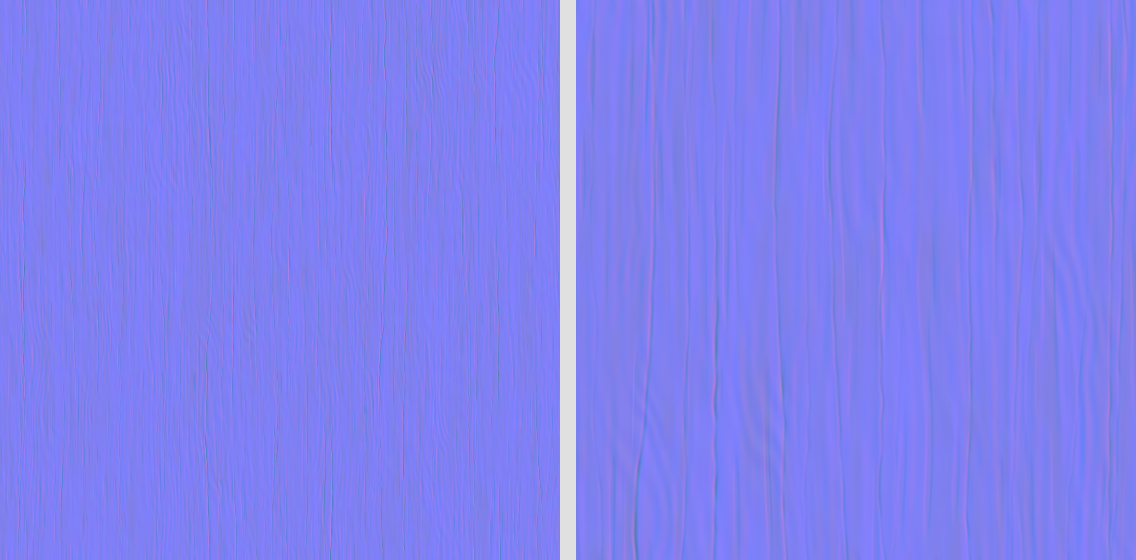
Left: the whole. Right: its middle third, enlarged.
Write a WebGL 1 fragment shader that draws this texture map.

```glsl
precision highp float;

// Tangent-space normal map of weathered wood with upright grain.
// A height field of fibres, pores, warped growth rings and long cracks is
// differenced into a tilt; unresolved fibre roughness shortens the blue axis.

uniform vec2 u_resolution;

const float SAMPLE_STEP = 0.0009;             // distance for slope differences
const vec2  FIBRE_FREQ  = vec2(250.0, 8.0);
const vec2  FLECK_FREQ  = vec2(190.0, 48.0);
const vec2  PORE_FREQ   = vec2(210.0, 16.0);
const float FIBRE_HEIGHT = 0.00026;
const float FLECK_HEIGHT = 0.00021;
const float PORE_DEPTH   = 0.00020;
const float RING_FREQ   = 92.0;
const float RING_HEIGHT = 0.000085;
const float CRACK_COUNT = 17.0;
const float CRACK_WIDTH = 0.00115;
const float CRACK_DEPTH = 0.00068;
const float HAIR_COUNT  = 52.0;
const float HAIR_WIDTH  = 0.0009;
const float HAIR_DEPTH  = 0.00030;
const float BASE_LOSS   = 0.006;              // blue lost everywhere
const float FIBRE_LOSS  = 0.145;              // blue lost in rough fibres
const float PORE_LOSS   = 0.035;
const float CRACK_LOSS  = 0.20;
const float HAIR_LOSS   = 0.10;
const float TAU = 6.2831853;

float hash(vec2 p) {
  vec3 q = fract(p.xyx * 0.1031);
  q += dot(q, q.yzx + 33.33);
  return fract((q.x + q.y) * q.z);
}

float noise(vec2 p) {
  vec2 i = floor(p);
  vec2 f = fract(p);
  f = f * f * (3.0 - 2.0 * f);
  float low  = mix(hash(i), hash(i + vec2(1.0, 0.0)), f.x);
  float high = mix(hash(i + vec2(0.0, 1.0)), hash(i + vec2(1.0, 1.0)), f.x);
  return mix(low, high, f.y);
}

// Wandering upright cracks, one per column; returns 0 (none) to 1 (deepest).
float cracks(vec2 p, float count, float width, float seed) {
  float column = floor(p.x * count);
  float deepest = 0.0;
  for (int k = -1; k <= 1; k++) {
    float id = column + float(k) + seed;
    float centre = (id - seed + hash(vec2(id, 3.7))) / count;
    centre += 0.014 * (noise(vec2(id * 7.0, p.y * 3.5)) - 0.5);
    centre += 0.004 * (noise(vec2(id * 5.0, p.y * 19.0)) - 0.5);
    centre += 0.0012 * (noise(vec2(id * 11.0, p.y * 75.0)) - 0.5);
    float opening = smoothstep(0.25, 0.65, noise(vec2(id * 3.0, p.y * 5.0 + 9.0)));
    opening *= mix(0.25, 1.0, hash(vec2(id, 11.3)));
    opening *= 0.35 + 0.75 * noise(vec2(id * 9.0, p.y * 85.0));
    float d = (p.x - centre) / width;
    deepest = max(deepest, opening * exp(-d * d));
  }
  return deepest;
}

// Growth rings: contour lines of a warped ramp, clear only in small patches.
float rings(vec2 p) {
  float ramp = p.x * RING_FREQ
             + 6.0 * noise(p * vec2(12.0, 4.0) + 4.0)
             + 2.6 * noise(p * vec2(29.0, 11.0) + 31.0)
             + 0.7 * noise(p * vec2(75.0, 34.0) + 63.0);
  float patches = smoothstep(0.35, 0.8, noise(p * vec2(27.0, 7.0) + 57.0));
  return sin(TAU * ramp) * (0.15 + 0.85 * patches);
}

// x: height, y: blue lost to roughness.
vec2 surface(vec2 p) {
  vec2 g = p;
  g.x += 0.014 * (noise(p * vec2(7.0, 3.0) + 80.0) - 0.5);
  g.x += 0.005 * (noise(p * vec2(30.0, 12.0) + 12.0) - 0.5);

  float fibre = noise(g * FIBRE_FREQ);
  float fleck = noise(g * FLECK_FREQ + 19.0);
  float pore  = smoothstep(0.62, 0.9, noise(g * PORE_FREQ + 37.0));
  float crack = cracks(p, CRACK_COUNT, CRACK_WIDTH, 20.0);
  float hair  = cracks(p, HAIR_COUNT, HAIR_WIDTH, 140.0);

  // Flecks cluster in rough patches and leave smoother wood between.
  float rough = 0.45 + 1.1 * noise(p * vec2(34.0, 9.0) + 25.0);
  float height = FIBRE_HEIGHT * fibre + FLECK_HEIGHT * fleck * rough
               + RING_HEIGHT * rings(p) - PORE_DEPTH * pore
               - CRACK_DEPTH * crack - HAIR_DEPTH * hair;

  float strands = noise(g * vec2(270.0, 12.0) + 43.0);
  float bands   = noise(g * vec2(60.0, 2.5) + 71.0);
  float loss = BASE_LOSS + FIBRE_LOSS * strands * mix(bands, fleck, 0.45)
             + PORE_LOSS * pore + CRACK_LOSS * crack + HAIR_LOSS * hair;
  return vec2(height, loss);
}

void main() {
  vec2 p = gl_FragCoord.xy / u_resolution;
  vec2 here = surface(p);
  float right = surface(p + vec2(SAMPLE_STEP, 0.0)).x;
  float above = surface(p + vec2(0.0, SAMPLE_STEP)).x;

  // Slopes to a unit normal, then packed into colour.
  vec2 tilt = (here.x - vec2(right, above)) / SAMPLE_STEP;
  vec3 normal = normalize(vec3(tilt, 1.0));
  vec3 colour = 0.5 + 0.5 * normal;
  colour.b -= here.y;
  gl_FragColor = vec4(colour, 1.0);
}
```
